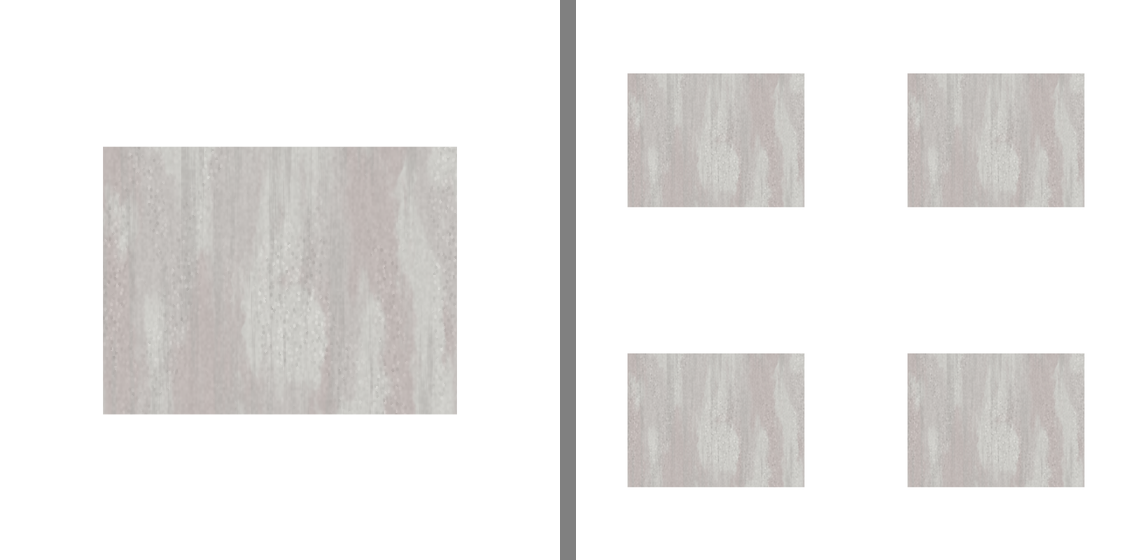
Left, the tile; right, the same tile 2 across and 2 down.
Give the GLSL for this texture, as a Shadertoy shader.

```glsl
// Weathered, whitewashed grey wood panel centred on a white ground.

const vec3 WHITE      = vec3(1.0);
const vec3 WARM_GREY  = vec3(0.768, 0.752, 0.740);
const vec3 PALE_PAINT = vec3(0.805, 0.802, 0.785);
const vec3 ROSE_GREY  = vec3(0.752, 0.716, 0.706);
const vec3 DEEP_GREY  = vec3(0.715, 0.705, 0.692);

const vec2 PANEL_MIN = vec2(0.184, 0.260);
const vec2 PANEL_MAX = vec2(0.816, 0.738);

vec2 hash2(vec2 p) {
    vec3 q = fract(p.xyx * vec3(0.1031, 0.1030, 0.0973));
    q += dot(q, q.yzx + 33.33);
    return fract((q.xx + q.yz) * q.zy);
}

// Value noise that wraps after a whole number of cells
float wrapNoise(vec2 uv, vec2 cells, float seed) {
    vec2 p = uv * cells;
    vec2 i = floor(p);
    vec2 f = fract(p);
    f = f * f * (3.0 - 2.0 * f);
    vec2 lo = mod(i, cells) + seed;
    vec2 hi = mod(i + 1.0, cells) + seed;
    float bottom = mix(hash2(lo).x, hash2(vec2(hi.x, lo.y)).x, f.x);
    float top = mix(hash2(vec2(lo.x, hi.y)).x, hash2(hi).x, f.x);
    return mix(bottom, top, f.y);
}

float layeredNoise(vec2 uv, vec2 cells, float seed) {
    float sum = 0.0;
    float weight = 0.5;
    for (int k = 0; k < 5; k++) {
        sum += weight * wrapNoise(uv, cells, seed + 17.0 * float(k));
        cells *= 2.0;
        weight *= 0.55;
    }
    return sum / 1.055;
}

// Wrapping cellular noise: distance to the nearest point and that point's hash
vec2 cellular(vec2 uv, vec2 cells, float seed) {
    vec2 p = uv * cells;
    vec2 i = floor(p);
    vec2 nearest = vec2(9.0, 0.0);
    for (int y = -1; y <= 1; y++) {
        for (int x = -1; x <= 1; x++) {
            vec2 cell = i + vec2(x, y);
            vec2 point = hash2(mod(cell, cells) + seed);
            float d = length(cell + point - p);
            if (d < nearest.x) nearest = vec2(d, fract(point.x * 7.0 + point.y * 13.0));
        }
    }
    return nearest;
}

// Soft-edged box mask
float boxMask(vec2 uv, vec2 lo, vec2 hi, vec2 blur) {
    vec2 inside = smoothstep(lo - blur, lo + blur, uv)
                * (1.0 - smoothstep(hi - blur, hi + blur, uv));
    return inside.x * inside.y;
}

vec3 weatheredWood(vec2 uv) {
    // Ragged vertical patches of paint and bare rose-grey wood
    vec2 ragged = vec2(wrapNoise(uv, vec2(60.0, 44.0), 5.0),
                       wrapNoise(uv, vec2(70.0, 30.0), 9.0)) - 0.5;
    vec2 warped = uv + ragged * vec2(0.010, 0.030);
    float paint = layeredNoise(warped, vec2(18.0, 5.0), 21.0);
    float bare = layeredNoise(warped, vec2(14.0, 3.0), 63.0);
    float board = wrapNoise(uv, vec2(22.0, 1.0), 91.0);
    float paintCover = smoothstep(0.46, 0.64, paint + 0.12 * (board - 0.5));
    float bareCover = smoothstep(0.48, 0.66, bare) * (1.0 - paintCover);

    vec3 color = mix(WARM_GREY, PALE_PAINT, paintCover);
    color = mix(color, ROSE_GREY, 0.85 * bareCover);

    // Long thin streaks along the wood
    float streak = layeredNoise(uv, vec2(64.0, 4.0), 37.0);
    float line = wrapNoise(uv, vec2(230.0, 14.0), 47.0);
    color = mix(color, DEEP_GREY, 0.6 * smoothstep(0.52, 0.74, streak));
    color += 0.022 * (line - 0.5);

    // Flaked paint: pale and dark specks gathered in rough bands
    vec2 fleck = cellular(uv, vec2(150.0, 110.0), 71.0);
    float rough = smoothstep(0.42, 0.66, layeredNoise(uv, vec2(16.0, 4.0), 83.0));
    float speck = 1.0 - smoothstep(0.15, 0.60, fleck.x);
    color += (0.25 + rough) * 0.085 * speck * (fleck.y - 0.5);

    // Fine grain
    float grain = wrapNoise(uv, vec2(240.0, 170.0), 113.0);
    return color + 0.036 * (grain - 0.5);
}

void mainImage(out vec4 fragColor, in vec2 fragCoord) {
    vec2 uv = fragCoord / iResolution.xy;
    float panel = boxMask(uv, PANEL_MIN, PANEL_MAX, 0.7 / iResolution.xy);
    fragColor = vec4(mix(WHITE, weatheredWood(uv), panel), 1.0);
}
```
